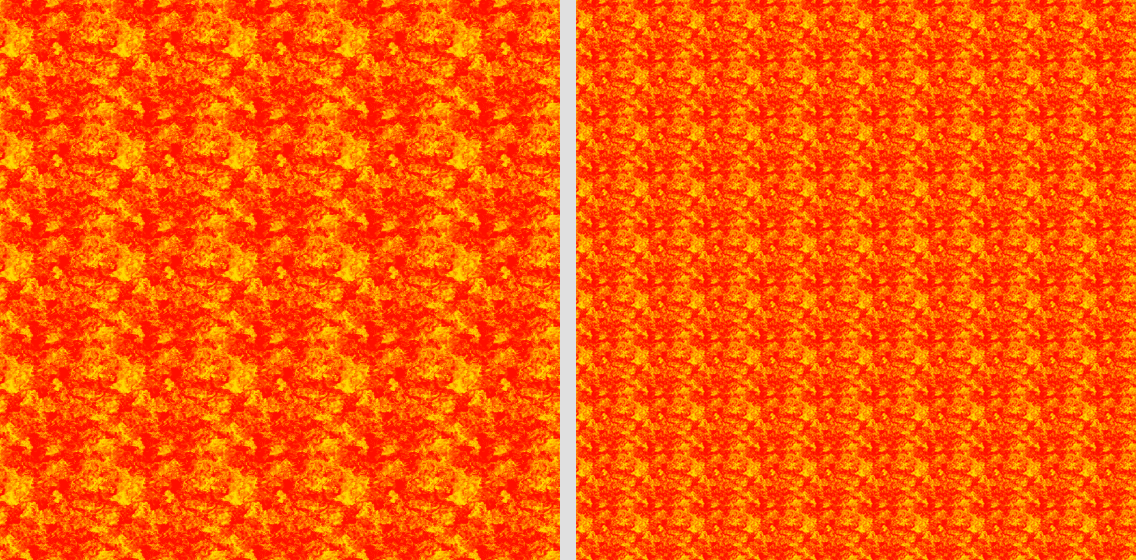
Left: one tile. Right: repeated 2 by 2.
This texture is drawn by a Shadertoy shader. Its source:

```glsl
// Molten lava: ragged yellow hot spots, red pools and flaky orange crust, tiled 5 by 5.

const float REPEATS = 5.0;            // tiles across and down
const float BASE_HEAT = 0.27;         // heat of the plain crust
const float HOT_GAIN = 0.27;          // added inside hot spots
const float COOL_LOSS = 0.17;         // removed inside red pools
const float CLOUD_GAIN = 0.92;        // mottling
const float TEAR = 1.2;               // how far mottling tears patch borders
const float FLAKE_GAIN = 0.44;        // heat steps between crust flakes
const float RIM_GAIN = 0.42;          // glow along flake edges
const float RIM_WIDTH = 0.16;         // in flake cells
const float GRAIN_GAIN = 0.54;        // finest speckle
const float WARP = 0.15;              // raggedness of the crust, in tiles
const float PATCH_WARP = 0.6;         // share of it that bends the patches
const vec2 CLOUD_COUNT = vec2(9.0, 14.0);
const vec2 FLAKE_COUNT = vec2(10.0, 16.0);
const vec2 CHIP_COUNT = vec2(20.0, 27.0);
const vec2 GRAIN_COUNT = vec2(60.0);
const vec3 RED = vec3(1.0, 0.06, 0.0);
const vec3 YELLOW = vec3(1.0, 0.85, 0.0);

// Patches inside one tile: centre x, centre y, radius
const vec3 HOT[12] = vec3[12](
    vec3(0.93, 0.83, 0.06), vec3(0.03, 0.77, 0.07), vec3(0.13, 0.70, 0.09),
    vec3(0.22, 0.65, 0.07), vec3(0.10, 0.56, 0.07), vec3(0.23, 0.99, 0.07),
    vec3(0.45, 0.82, 0.07), vec3(0.45, 0.96, 0.05), vec3(0.50, 0.55, 0.05),
    vec3(0.94, 0.99, 0.07), vec3(0.00, 0.38, 0.06), vec3(0.23, 0.40, 0.05));
const vec3 COOL[12] = vec3[12](
    vec3(0.08, 0.94, 0.09), vec3(0.97, 0.59, 0.09), vec3(0.43, 0.69, 0.10),
    vec3(0.59, 0.61, 0.07), vec3(0.33, 0.91, 0.07), vec3(0.34, 0.54, 0.08),
    vec3(0.02, 0.24, 0.07), vec3(0.23, 0.08, 0.09), vec3(0.61, 0.99, 0.07),
    vec3(0.13, 0.45, 0.06), vec3(0.70, 0.07, 0.06), vec3(0.42, 0.30, 0.05));

float hash(vec2 c) {
    vec3 q = fract(c.xyx * vec3(0.1031, 0.1030, 0.0973));
    q += dot(q, q.yzx + 33.33);
    return fract((q.x + q.y) * q.z);
}

// Value noise that wraps after n cells per tile
float noise(vec2 p, vec2 n, float seed) {
    vec2 c = floor(p * n);
    vec2 f = fract(p * n);
    f = f * f * (3.0 - 2.0 * f);
    float a = hash(mod(c, n) + seed);
    float b = hash(mod(c + vec2(1, 0), n) + seed);
    float d = hash(mod(c + vec2(0, 1), n) + seed);
    float e = hash(mod(c + 1.0, n) + seed);
    return mix(mix(a, b, f.x), mix(d, e, f.x), f.y);
}

// Layered wrapping noise, centred on zero
float clouds(vec2 p, vec2 n, float seed) {
    float sum = 0.0, gain = 0.5;
    for (int i = 0; i < 4; i++) {
        sum += gain * (noise(p, n, seed) - 0.5);
        n *= 2.0;
        gain *= 0.68;
        seed += 17.0;
    }
    return sum;
}

// Wrapping cellular noise: x = random value of the cell, y = distance to its edge
vec2 flakes(vec2 p, vec2 n, float seed) {
    vec2 c = floor(p * n), f = fract(p * n);
    float nearest = 9.0, second = 9.0, value = 0.0;
    for (int j = -1; j <= 1; j++)
    for (int i = -1; i <= 1; i++) {
        vec2 o = vec2(i, j);
        vec2 id = mod(c + o, n) + seed;
        float d = length(o + vec2(hash(id), hash(id + 71.0)) - f);
        if (d < nearest) {
            second = nearest;
            nearest = d;
            value = hash(id + 143.0);
        } else second = min(second, d);
    }
    return vec2(value, second - nearest);
}

// Soft round bump that wraps at the tile border
float bump(vec2 p, vec3 patchShape) {
    vec2 d = fract(p - patchShape.xy + 0.5) - 0.5;
    return exp(-dot(d, d) / (patchShape.z * patchShape.z));
}

// Glowing edge, on the hotter flakes only
float rim(vec2 cell) {
    return (1.0 - smoothstep(0.0, RIM_WIDTH, cell.y)) * smoothstep(0.35, 0.6, cell.x);
}

vec3 lava(vec2 p) {
    vec2 w = p + WARP * vec2(clouds(p, vec2(6, 9), 5.0), clouds(p, vec2(7, 10), 131.0));
    float cloud = clouds(w, CLOUD_COUNT, 211.0);

    // Hot spots and red pools with torn borders
    vec2 bent = mix(p, w, PATCH_WARP);
    float hot = 0.0, cool = 0.0;
    for (int i = 0; i < 12; i++) {
        hot += bump(bent, HOT[i]);
        cool += bump(bent, COOL[i]);
    }
    hot = smoothstep(0.34, 0.62, hot + TEAR * cloud);
    cool = smoothstep(0.28, 0.65, cool - TEAR * cloud) * (1.0 - hot);

    // Crust flakes, strongest outside the patches
    vec2 big = flakes(w, FLAKE_COUNT, 31.0);
    vec2 small = flakes(w, CHIP_COUNT, 307.0);
    float crust = 1.0 - 0.5 * max(0.6 * hot, cool);
    float heat = BASE_HEAT + HOT_GAIN * hot - COOL_LOSS * cool + CLOUD_GAIN * cloud;
    heat += FLAKE_GAIN * crust * (0.5 * big.x + 0.5 * small.x - 0.5);
    heat += RIM_GAIN * crust * max(rim(big), 0.7 * rim(small));
    heat += GRAIN_GAIN * crust * (noise(p, GRAIN_COUNT, 401.0) - 0.5);
    return mix(RED, YELLOW, clamp((heat - RED.g) / (YELLOW.g - RED.g), 0.0, 1.0));
}

void mainImage(out vec4 fragColor, in vec2 fragCoord) {
    // Average four samples to smooth the edges
    vec3 color = vec3(0.0);
    for (int i = 0; i < 4; i++) {
        vec2 offset = vec2(i % 2, i / 2) * 0.5 - 0.25;
        color += lava(fract((fragCoord + offset) / iResolution.xy * REPEATS));
    }
    fragColor = vec4(color / 4.0, 1.0);
}
```
